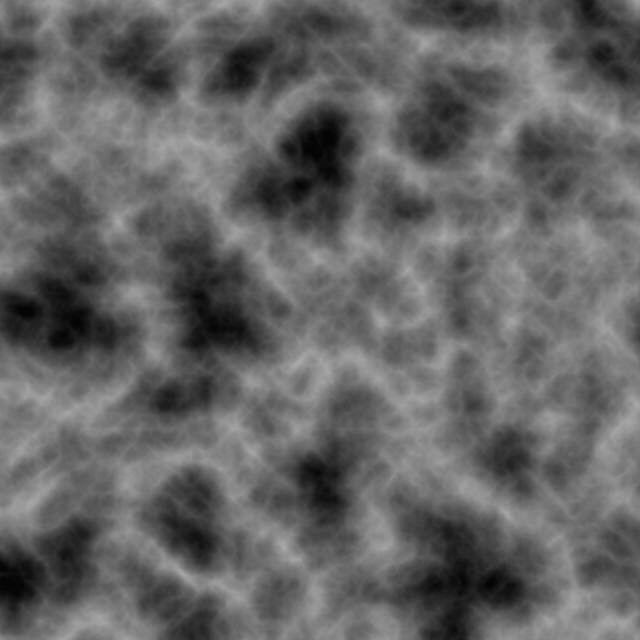
Write a WebGL 1 fragment shader that draws this texture.

```glsl
precision highp float;

// Smoky grey turbulence: soft dark hollows divided by a web of pale creases.
// Octaves of folded gradient noise are summed, each twice as fine and half as
// strong as the last, and the sum is subtracted from a light grey.

uniform vec2 u_resolution;

const float TAU = 6.283185;
const int OCTAVES = 5;
const float BASE_CELLS = 5.0;      // coarsest noise cells across the canvas
const float CREASE_SOFTNESS = 0.012;
const float CREASE_GREY = 0.69;    // brightness where every octave is zero
const float HOLLOW_DEPTH = 0.84;   // darkening per unit of turbulence

float hash(vec2 cell, float seed) {
  vec3 q = fract(vec3(cell.xyx + seed) * 0.1031);
  q += dot(q, q.yzx + 33.33);
  return fract((q.x + q.y) * q.z);
}

// Unit gradient in one of eight compass directions.
vec2 gradient(vec2 cell, float seed) {
  float angle = floor(hash(cell, seed) * 8.0) * TAU / 8.0;
  return vec2(cos(angle), sin(angle));
}

float cornerValue(vec2 cell, vec2 corner, vec2 local, float seed) {
  return dot(gradient(cell + corner, seed), local - corner);
}

float gradientNoise(vec2 p, float seed) {
  vec2 cell = floor(p);
  vec2 local = fract(p);
  vec2 fade = local * local * local * (local * (local * 6.0 - 15.0) + 10.0);
  float bottom = mix(cornerValue(cell, vec2(0.0, 0.0), local, seed),
                     cornerValue(cell, vec2(1.0, 0.0), local, seed), fade.x);
  float top = mix(cornerValue(cell, vec2(0.0, 1.0), local, seed),
                  cornerValue(cell, vec2(1.0, 1.0), local, seed), fade.x);
  return mix(bottom, top, fade.y);
}

// Absolute value with a slightly rounded fold.
float softFold(float value, float softness) {
  return sqrt(value * value + softness * softness);
}

float turbulence(vec2 p, float softness) {
  float sum = 0.0;
  float amplitude = 1.0;
  for (int i = 0; i < OCTAVES; i++) {
    float seed = 17.0 + 31.0 * float(i);
    sum += amplitude * softFold(gradientNoise(p, seed), softness);
    p = p * 2.0 + vec2(0.37, 0.71);  // keeps the lattices from lining up
    amplitude *= 0.5;
  }
  return sum;
}

void main() {
  vec2 uv = gl_FragCoord.xy / min(u_resolution.x, u_resolution.y);
  float smoke = turbulence(uv * BASE_CELLS, CREASE_SOFTNESS);
  float grey = max(CREASE_GREY - HOLLOW_DEPTH * smoke, 0.02);
  gl_FragColor = vec4(vec3(grey), 1.0);
}
```
